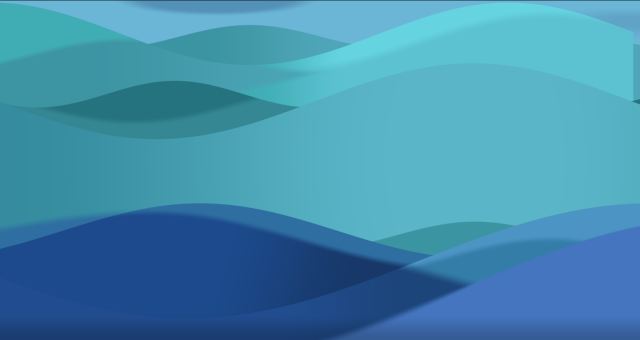
Reproduce this background procedurally as a Shadertoy shader.

```glsl
// Layered paper-cut sea: teal and blue waves overlapping with soft shadows.

const float PI = 3.14159265;
const vec2 GRID = vec2(768.0, 408.0);   // design grid stretched over the canvas, y downward

// Waves: crest x, crest y, crest-to-trough width, drop
const vec4 FAR_WAVE    = vec4(610.0,   3.0, 310.0,  75.0);
const vec4 FAR_HILL    = vec4(300.0,  30.0, 170.0,  28.0);
const vec4 MID_HILL    = vec4(210.0,  97.0, 165.0,  32.0);
const vec4 MAIN_WAVE   = vec4(568.0,  76.0, 380.0,  91.0);
const vec4 GREEN_HILL  = vec4(570.0, 266.0, 190.0,  33.0);
const vec4 NAVY_WAVE   = vec4(240.0, 244.0, 330.0,  66.0);
const vec4 BLUE_WAVE   = vec4(780.0, 244.0, 555.0, 138.0);
const vec4 VIOLET_WAVE = vec4(860.0, 262.0, 610.0, 168.0);

// Soft shadow outlines, same layout
const vec4 FAR_SHADE   = vec4(150.0,  48.0, 240.0, 40.0);
const vec4 FAR_GLOW    = vec4(660.0,  17.0, 320.0, 68.0);
const vec4 HILL_SHADE  = vec4(430.0,  97.0, 270.0, 50.0);
const vec4 MAIN_SHADE  = vec4(180.0, 255.0, 370.0, 42.0);
const vec4 NAVY_SHADE  = vec4(180.0, 255.0, 370.0, 68.0);
const vec4 BLUE_SHADE  = vec4(660.0, 287.0, 250.0, 45.0);

const vec3 SKY         = vec3(0.42, 0.71, 0.84);
const vec3 SKY_SHADE   = vec3(0.33, 0.57, 0.72);
const vec3 AQUA        = vec3(0.40, 0.83, 0.88);
const vec3 AQUA_DEEP   = vec3(0.36, 0.76, 0.82);
const vec3 TEAL        = vec3(0.25, 0.68, 0.71);
const vec3 TEAL_SHADE  = vec3(0.24, 0.58, 0.64);
const vec3 HILL_LIGHT  = vec3(0.21, 0.53, 0.58);
const vec3 HILL_DARK   = vec3(0.15, 0.45, 0.50);
const vec3 MAIN_LIGHT  = vec3(0.35, 0.71, 0.78);
const vec3 MAIN_DARK   = vec3(0.21, 0.55, 0.62);
const vec3 GREEN       = vec3(0.23, 0.58, 0.63);
const vec3 STEEL       = vec3(0.18, 0.43, 0.63);
const vec3 NAVY        = vec3(0.11, 0.29, 0.55);
const vec3 NAVY_DEEP   = vec3(0.09, 0.22, 0.41);
const vec3 BLUE        = vec3(0.30, 0.58, 0.77);
const vec3 BLUE_TEAL   = vec3(0.20, 0.49, 0.66);
const vec3 BLUE_DEEP   = vec3(0.13, 0.30, 0.56);
const vec3 BLUE_DARK   = vec3(0.11, 0.27, 0.48);
const vec3 VIOLET      = vec3(0.27, 0.46, 0.75);

// Height of a cosine wave at x
float waveY(vec4 w, float x) {
    return w.y + 0.5 * w.w * (1.0 - cos(PI * (x - w.x) / w.z));
}

// Coverage below a wave, with an edge of the given half width
float below(vec4 w, vec2 p, float blur) {
    return smoothstep(-blur, blur, p.y - waveY(w, p.x));
}

void mainImage(out vec4 fragColor, in vec2 fragCoord) {
    vec2 uv = fragCoord / iResolution.xy;
    vec2 p = vec2(uv.x, 1.0 - uv.y) * GRID;
    float aa = 0.8 * GRID.y / iResolution.y;

    // Sky with a dim lens at the top and a shaded right corner
    float lens = length((p - vec2(260.0, -2.0)) / vec2(115.0, 20.0));
    vec3 color = mix(SKY_SHADE, SKY, smoothstep(0.75, 1.1, lens));
    float corner = smoothstep(670.0, 740.0, p.x) * smoothstep(8.0, 22.0, p.y);
    color = mix(color, SKY_SHADE, 0.5 * corner * (1.0 - smoothstep(30.0, 50.0, p.y)));

    // Far hill and the bright far wave, which stops short of the right side
    vec3 hill = mix(GREEN, vec3(0.31, 0.65, 0.72), smoothstep(230.0, 410.0, p.x));
    color = mix(color, hill, below(FAR_HILL, p, aa));
    float right = smoothstep(300.0, 420.0, p.x);
    vec3 far = mix(TEAL, mix(AQUA, AQUA_DEEP, below(FAR_GLOW, p, 7.0)), right);
    float shadeEnd = 92.0 + 0.25 * (360.0 - p.x);
    float farShade = below(FAR_SHADE, p, 5.0) * smoothstep(5.0, -5.0, p.y - shadeEnd);
    vec3 farDark = mix(TEAL_SHADE, vec3(0.29, 0.64, 0.70), smoothstep(100.0, 350.0, p.x));
    far = mix(far, farDark, farShade);
    color = mix(color, far, below(FAR_WAVE, p, aa) * smoothstep(aa, -aa, p.x - 760.0));

    // Dark middle hill
    hill = mix(HILL_DARK, HILL_LIGHT, below(HILL_SHADE, p, 5.0));
    color = mix(color, hill, below(MID_HILL, p, aa));

    // Broad main wave, lit from the right of centre
    float reach = length((p - vec2(570.0, 190.0)) * vec2(1.0, 0.6));
    vec3 mainSea = mix(MAIN_LIGHT, MAIN_DARK, smoothstep(80.0, 560.0, reach));
    float mainShade = below(MAIN_SHADE, p, 6.0) * smoothstep(190.0, 130.0, p.x);
    mainSea = mix(mainSea, STEEL, mainShade);
    color = mix(color, mainSea, below(MAIN_WAVE, p, aa));
    color = mix(color, GREEN, below(GREEN_HILL, p, aa));

    // Navy wave with a light rim
    float dusk = smoothstep(260.0, 450.0, p.x + 0.3 * (p.y - 300.0));
    vec3 navy = mix(STEEL, mix(NAVY, NAVY_DEEP, dusk), below(NAVY_SHADE, p, 5.0));
    color = mix(color, navy, below(NAVY_WAVE, p, aa));

    // Blue wave: deep on the left, pale on the right, with two shadows
    vec3 blue = mix(BLUE, BLUE_TEAL, below(BLUE_SHADE, p, 5.0));
    vec3 deep = mix(BLUE_DEEP, BLUE_DARK, smoothstep(330.0, 500.0, p.x));
    float slope = p.y - 318.0 - 0.28 * (p.x - 480.0);
    blue = mix(blue, deep, smoothstep(-8.0, 8.0, slope));
    color = mix(color, blue, below(BLUE_WAVE, p, aa));

    // Violet front wave, held low on the left, blurring toward its foot
    vec2 front = vec2(max(p.x, 250.0), p.y);
    float frontBlur = mix(6.0, 1.5, smoothstep(480.0, 620.0, p.x));
    color = mix(color, VIOLET, below(VIOLET_WAVE, front, frontBlur));

    // Dim foot and thin dark line along the top
    color *= 1.0 - 0.22 * smoothstep(375.0, 408.0, p.y);
    color *= mix(0.55, 1.0, smoothstep(0.3, 1.8, p.y));
    fragColor = vec4(color, 1.0);
}
```
